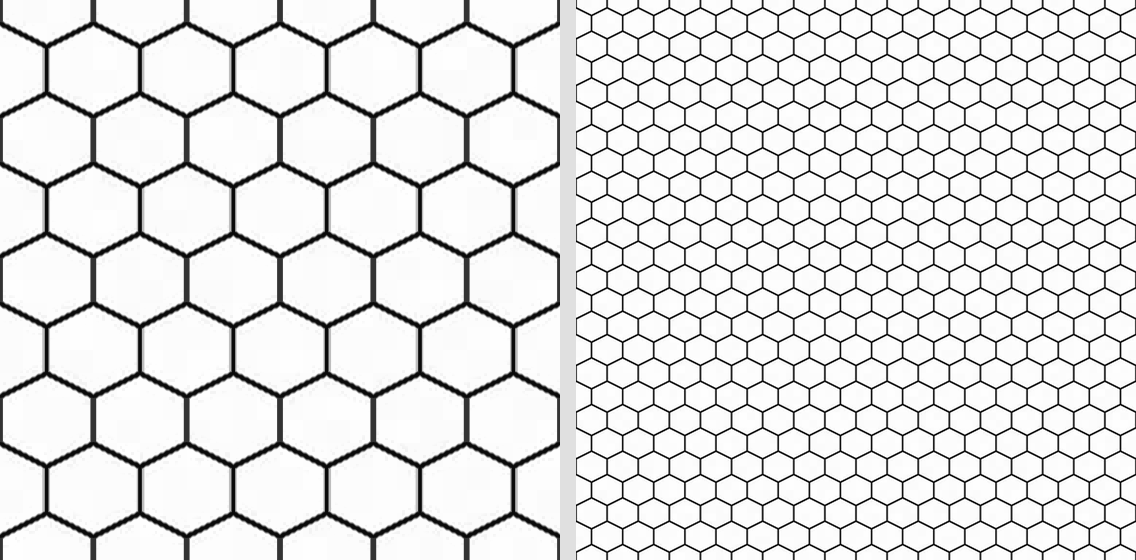
Left: one tile. Right: repeated 3 by 3.
A WebGL 2 fragment shader for this pattern:

```glsl
#version 300 es
precision highp float;

uniform vec2 u_resolution;
out vec4 fragColor;

const float TAU = 6.2831853;

float hash(vec2 p) {
    return fract(sin(dot(p, vec2(12.9898, 78.233))) * 43758.5453);
}

// Coverage of a line: distance, half width and edge softness
float line(float dist, float halfWidth, float soft) {
    float s = max(soft, 4.0 / u_resolution.x);
    return 1.0 - smoothstep(halfWidth - s, halfWidth + s, dist);
}

// Offset from the centre of the hexagon that holds p
vec2 hexLocal(vec2 p) {
    vec2 period = vec2(1.0, 1.5);
    vec2 a = mod(p + vec2(0.5, 0.0), period) - 0.5 * period;
    vec2 b = mod(p + vec2(0.0, 0.75), period) - 0.5 * period;
    return abs(a.x) * 0.5 + abs(a.y) < 0.5 ? a : b;
}

void main() {
    vec2 uv = gl_FragCoord.xy / u_resolution;
    vec2 p = uv * 6.0;
    vec2 q = abs(hexLocal(p));
    float wallDist = 0.5 - q.x;
    float slantDist = 0.44721 - dot(q, vec2(0.44721, 0.89443));

    // Paper with faint blocks and specks beside the slanted lines
    float paper = 0.995 - 0.01 * hash(floor(uv * 24.0));
    float speck = step(0.8, hash(floor(uv * 192.0) + 7.0));
    float nearLine = smoothstep(0.05, 0.07, slantDist) * (1.0 - smoothstep(0.09, 0.17, slantDist));
    paper -= 0.035 * speck * nearLine;

    // Walls alternate: flat dark grey, or black with a lopsided grey fringe
    float column = floor(p.x * 2.0 + 0.5);
    float offset = p.x - column * 0.5;
    float side = mod(floor(p.x), 2.0) * 2.0 - 1.0;
    float flatWall = mix(paper, 0.2, line(wallDist, 0.031, 0.007));
    float fringe = line(abs(offset - 0.006 * side), 0.041, 0.007) * line(wallDist, 0.06, 0.005);
    float sharpWall = mix(mix(paper, 0.74, fringe), 0.04, line(wallDist, 0.02, 0.008));
    float wall = mod(column, 2.0) < 0.5 ? flatWall : sharpWall;

    // Slanted lines with slightly beaded, soft edges
    float bead = 0.004 * cos(TAU * 16.0 * p.x);
    float slant = mix(paper, 0.04, line(slantDist + bead, 0.027, 0.017));

    fragColor = vec4(vec3(min(wall, slant)), 1.0);
}
```
